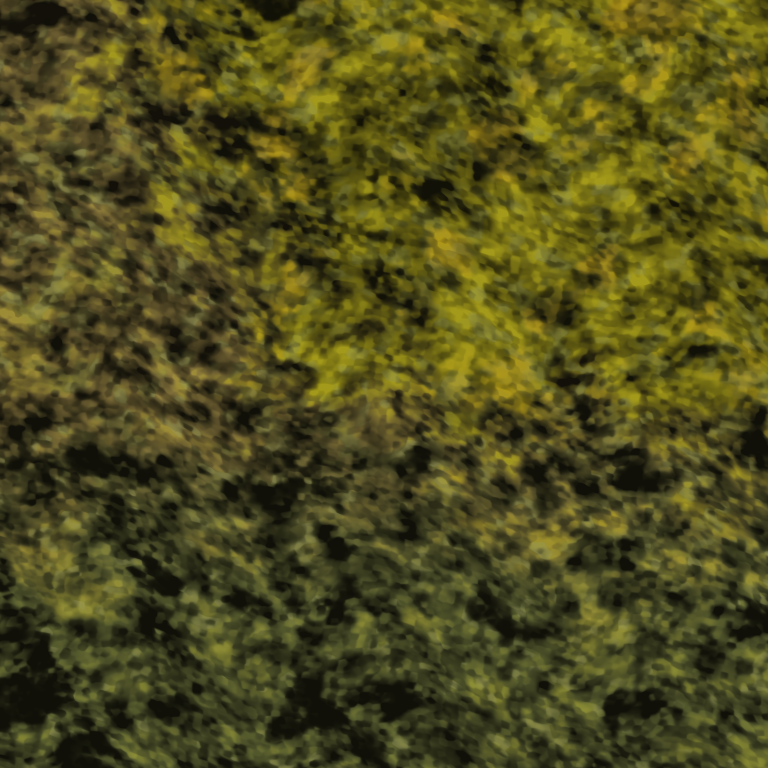
Write a WebGL 1 fragment shader that draws this texture.

```glsl
precision highp float;

uniform vec2 u_resolution;

// Foliage tints at full light
const vec3 CANOPY = vec3(0.52, 0.49, 0.07);
const vec3 BRUSH = vec3(0.49, 0.42, 0.22);
const vec3 UNDERGROWTH = vec3(0.40, 0.43, 0.22);
const vec3 AUTUMN = vec3(0.62, 0.47, 0.06);
const vec3 GLINT = vec3(0.62, 0.62, 0.40);
const vec3 SHADOW = vec3(0.040, 0.038, 0.020);

// Mean light of each zone
const float CANOPY_LIGHT = 0.67;
const float BRUSH_LIGHT = 0.55;
const float UNDERGROWTH_LIGHT = 0.50;

// Feature sizes, in cells across the canvas
const float CLUMP_SCALE = 7.0;
const float PATCH_SCALE = 16.0;
const float LEAF_SCALE = 42.0;
const float FLECK_SCALE = 80.0;
const vec2 TWIG_SCALE = vec2(26.0, 95.0);
const float LEAF_STRETCH = 0.74;
const float LEAF_TILT = -0.38;
const float TWIG_TILT = -0.6;

const float LEAF_CONTRAST = 1.50;
const float CLUMP_CONTRAST = 0.65;
const float TWIG_CONTRAST = 0.35;
const float CELL_SHARPNESS = 6.0;

vec3 hash3(vec2 cell) {
  vec3 q = fract(vec3(cell.xyx) * vec3(0.1031, 0.1030, 0.0973));
  q += dot(q, q.yxz + 33.33);
  return fract((q.xxy + q.yzz) * q.zyx);
}

// Turns the frame so that x runs along the given angle
mat2 alongAngle(float angle) {
  float c = cos(angle);
  float s = sin(angle);
  return mat2(c, -s, s, c);
}

// Soft cellular noise: random cell values blended around jittered centres
float cellNoise(vec2 p) {
  vec2 base = floor(p);
  float total = 0.0;
  float weights = 0.0;
  for (int y = -1; y <= 1; y++) {
    for (int x = -1; x <= 1; x++) {
      vec2 cell = base + vec2(float(x), float(y));
      vec3 h = hash3(cell + 40.0);
      vec2 d = cell + 0.15 + 0.7 * h.xy - p;
      float w = exp(-CELL_SHARPNESS * dot(d, d));
      total += w * h.z;
      weights += w;
    }
  }
  return total / weights;
}

// Three octaves of cells, each turned a little against the last
float layeredCells(vec2 p) {
  float sum = 0.0;
  float amplitude = 0.37;
  for (int i = 0; i < 3; i++) {
    sum += amplitude * cellNoise(p);
    p = alongAngle(0.12) * p * 1.8 + 17.3;
    amplitude *= 0.9;
  }
  return sum / 1.0027;
}

// Layered sines that bend the grain
vec2 sway(vec2 p) {
  return 0.008 * sin(p.yx * 17.0 + vec2(0.4, 2.1))
       + 0.003 * sin(p.yx * 39.0 + p * 21.0 + vec2(1.7, 0.2));
}

void main() {
  vec2 uv = gl_FragCoord.xy / u_resolution;
  vec2 p = uv + sway(uv);

  // Noise layers
  vec2 leafPoint = alongAngle(LEAF_TILT) * p * vec2(1.0, 1.0);
  leafPoint.x *= LEAF_STRETCH;
  float leaf = layeredCells(leafPoint * LEAF_SCALE + 5.0);
  float clump = layeredCells(p * vec2(0.8, 1.2) * CLUMP_SCALE + 3.0);
  float patches = cellNoise(p * PATCH_SCALE + 61.0);
  float flecks = cellNoise(leafPoint * FLECK_SCALE + 23.0);
  float twig = cellNoise(alongAngle(TWIG_TILT) * p * TWIG_SCALE + 9.0);

  // Zones: sunlit canopy, dry brush, shaded undergrowth
  float ragged = 0.30 * (clump - 0.5) + 0.20 * (leaf - 0.5);
  float canopyEdge = min(p.x + 0.5 * p.y - 0.65, p.y + 0.18 * p.x - 0.59);
  float canopy = smoothstep(-0.10, 0.10, canopyEdge + ragged);
  float undergrowth = 1.0 - smoothstep(0.20, 0.48, p.y + ragged);

  vec3 tint = mix(BRUSH, UNDERGROWTH, undergrowth);
  tint = mix(tint, CANOPY, canopy);
  float greening = smoothstep(0.40, 0.70, 0.4 * patches + 0.6 * flecks);
  tint = mix(tint, UNDERGROWTH, 0.50 * greening);
  float autumn = smoothstep(0.56, 0.80, 0.6 * patches + 0.4 * leaf);
  tint = mix(tint, AUTUMN, 0.55 * autumn * canopy);
  float moss = smoothstep(0.50, 0.72, 0.5 * clump + 0.5 * leaf);
  tint = mix(tint, CANOPY, 0.35 * moss);

  // Light on leaves, clumps and twigs
  float light = mix(BRUSH_LIGHT, UNDERGROWTH_LIGHT, undergrowth);
  light = mix(light, CANOPY_LIGHT, canopy);
  light += LEAF_CONTRAST * (leaf - 0.5) + CLUMP_CONTRAST * (clump - 0.5);
  light += TWIG_CONTRAST * (twig - 0.5) * (1.0 - canopy) * (1.0 - undergrowth);

  // Hollows between clumps, deeper toward the ground
  float depth = 0.22 + 0.13 * (1.0 - smoothstep(0.05, 0.65, p.y));
  float hollow = clump + 0.35 * (leaf - 0.5);
  light *= mix(0.25, 1.0, smoothstep(depth - 0.06, depth + 0.10, hollow));

  vec3 color = SHADOW + tint * clamp(light, 0.06, 1.15);
  float glint = smoothstep(0.66, 0.92, flecks) * smoothstep(0.45, 0.85, light);
  color = mix(color, GLINT, 0.35 * glint * (1.0 - 0.5 * canopy));

  gl_FragColor = vec4(color, 1.0);
}
```
